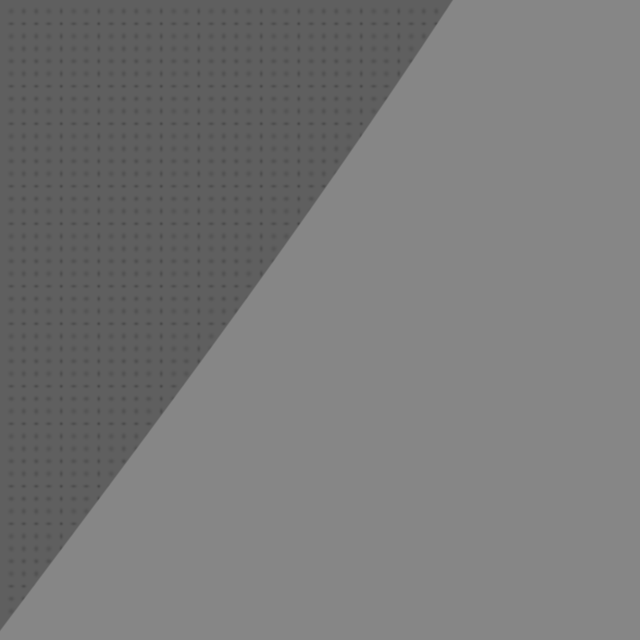
Give the GLSL for this background, as a three.js fragment shader.

```glsl
// Dark dotted wedge at upper left, its edge gently curved, on flat mid grey.
varying vec2 vUv;

const vec3 LIGHT_GREY = vec3(0.527);
const vec3 DARK_GREY = vec3(0.373);
const float PITCH = 15.0 / 768.0;
const vec2 FIRST_DOT = vec2(13.5, 13.5) / 768.0;
const float EDGE_SOFTNESS = 0.0018;

// Signed distance to the rising edge, positive on the dark side.
float wedgeDistance(vec2 p) {
  float height = 0.0143 + p.x * (1.328 + 0.13 * p.x * p.x);
  float slope = 1.328 + 0.39 * p.x * p.x;
  return (p.y - height) / sqrt(1.0 + slope * slope);
}

// One for the two indices that lie halfGap away from the centre.
float pairMask(float index, float centre, float halfGap) {
  return 1.0 - step(0.1, abs(abs(index - centre) - halfGap));
}

// Strength of a row or column within its cycle of eight.
float lineStrength(float index, vec2 strongPair, vec2 weakPair) {
  float m = mod(index, 8.0);
  float strong = pairMask(m, strongPair.x, strongPair.y);
  float weak = pairMask(m, weakPair.x, weakPair.y);
  return 0.2 + 0.8 * strong + 0.35 * weak;
}

// Soft dots; weaker lines stretch them into faint dashes.
float dotGrid(vec2 p) {
  vec2 grid = (p - FIRST_DOT) / PITCH;
  vec2 cell = floor(grid + 0.5);
  vec2 offset = (grid - cell) * PITCH;
  vec2 strength = vec2(
    lineStrength(cell.x, vec2(5.5, 1.5), vec2(1.5, 0.5)),
    lineStrength(cell.y, vec2(3.5, 2.5), vec2(5.5, 1.5)));
  vec2 radius = mix(vec2(0.0046), vec2(0.0024), strength);
  vec2 q = offset / radius;
  float inside = step(-0.5, min(cell.x, cell.y));
  return inside * exp(-dot(q, q)) * (0.3 + 0.35 * (strength.x + strength.y));
}

void main() {
  // The dot grid is counted from the upper left corner.
  float dots = dotGrid(vec2(vUv.x, 1.0 - vUv.y));
  vec3 wedge = DARK_GREY - 0.095 * dots;

  // Blend the wedge over the plain ground.
  float cover = smoothstep(-EDGE_SOFTNESS, EDGE_SOFTNESS, wedgeDistance(vUv));
  gl_FragColor = vec4(mix(LIGHT_GREY, wedge, cover), 1.0);
}
```
